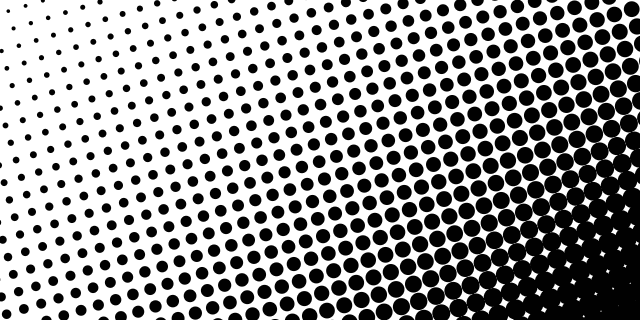
Reproduce this pattern procedurally as a Shadertoy shader.

```glsl
// Draws a tilted halftone screen of black dots that swell toward the lower right corner.

// Lengths are in units of the canvas height.
const vec3 PAPER = vec3(1.0);
const vec3 INK = vec3(0.004);
const float SPACING = 0.0565;              // distance between dot centres
const float TILT = radians(17.04);         // angle of the dot rows
const vec2 ANCHOR = vec2(0.7482, 0.5365);  // centre of one dot
const float MIN_RADIUS = 0.005;            // dot size at the upper left corner
const float GROWTH = 0.0098;               // radius gained along the diagonal
const float MERGE_START = 2.344;           // where the dots begin to fuse
const float MERGE_GROWTH = 0.0215;         // extra swelling beyond that line

// Radius of a dot, rising diagonally from the upper left.
float dotRadius(vec2 center) {
    float ramp = center.x + 1.0 - center.y;
    float merge = max(ramp - MERGE_START, 0.0);
    return max(MIN_RADIUS + GROWTH * ramp + MERGE_GROWTH * merge * merge, 0.0);
}

// Signed distance to the nearest dots of the rotated grid.
float halftoneDistance(vec2 p) {
    float c = cos(TILT), s = sin(TILT);
    mat2 tilt = mat2(c, s, -s, c);
    vec2 cell = round((p - ANCHOR) * tilt / SPACING);
    float nearest = 1e3;
    for (int j = -1; j <= 1; j++) {
        for (int i = -1; i <= 1; i++) {
            vec2 id = cell + vec2(i, j);
            vec2 center = ANCHOR + tilt * id * SPACING;
            nearest = min(nearest, length(p - center) - dotRadius(center));
        }
    }
    return nearest;
}

void mainImage(out vec4 fragColor, in vec2 fragCoord) {
    float pixel = 1.0 / iResolution.y;
    float edge = halftoneDistance(fragCoord * pixel);

    // Edge smoothing about one pixel wide
    float paperAmount = clamp(edge / pixel + 0.5, 0.0, 1.0);
    fragColor = vec4(mix(INK, PAPER, paperAmount), 1.0);
}
```
